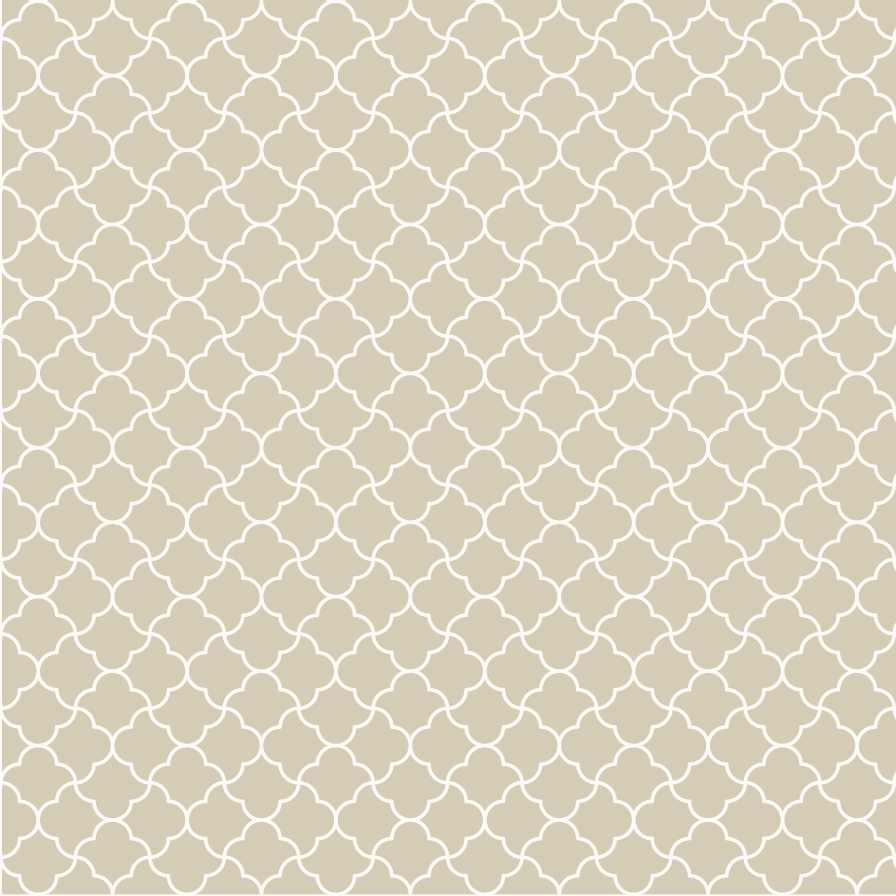
This pattern is drawn by a Shadertoy shader. Its source:

```glsl
// Beige trellis of scalloped tiles outlined by white quarter-circle arcs.

const float PERIOD     = 0.16615;              // one full repeat, in canvas heights
const vec2  ORIGIN     = vec2(0.4580, 0.5833); // a point where two lobes touch, one above the other
const float LINE_WIDTH = 0.195;                // in arc radii
const vec2  MARGIN     = vec2(0.0021, 0.0018); // white strip at left and bottom
const vec3  GROUND     = vec3(0.83, 0.80, 0.71);
const vec3  LINE       = vec3(0.995, 0.99, 0.975);

const float RADIUS = PERIOD / 8.0;             // eight arc radii span a repeat

// Distance to a unit quarter arc from (-1,0) to (0,1), centred at the origin.
float quarterArc(vec2 p) {
    if (p.x <= 0.0 && p.y >= 0.0) return abs(length(p) - 1.0);
    return min(length(p - vec2(-1.0, 0.0)), length(p - vec2(0.0, 1.0)));
}

// Distance to the outlines, in arc radii.
float trellis(vec2 p) {
    // Mirror into one quarter of the repeat, centred on a line crossing.
    vec2 q = abs(mod(p + 4.0, 8.0) - 4.0) - 2.0;

    // Four scalloped arms, each of two arcs, turn about the crossing.
    float d = 8.0;
    for (int arm = 0; arm < 4; arm++) {
        d = min(d, quarterArc(q - vec2(1.0, 0.0)));
        d = min(d, quarterArc(q - vec2(2.0, 1.0)));
        q = vec2(-q.y, q.x);
    }
    return d;
}

void mainImage(out vec4 fragColor, in vec2 fragCoord) {
    vec2 uv = fragCoord / iResolution.y;
    float pixel = 1.0 / iResolution.y;

    // Outlines, with an edge one pixel wide
    float edge = (trellis((uv - ORIGIN) / RADIUS) - 0.5 * LINE_WIDTH) * RADIUS;
    float ink = clamp(0.5 - edge / pixel, 0.0, 1.0);

    // Margin strip
    vec2 strip = clamp((MARGIN - uv) / pixel + 0.5, 0.0, 1.0);
    ink = max(ink, max(strip.x, strip.y));

    fragColor = vec4(mix(GROUND, LINE, ink), 1.0);
}
```
